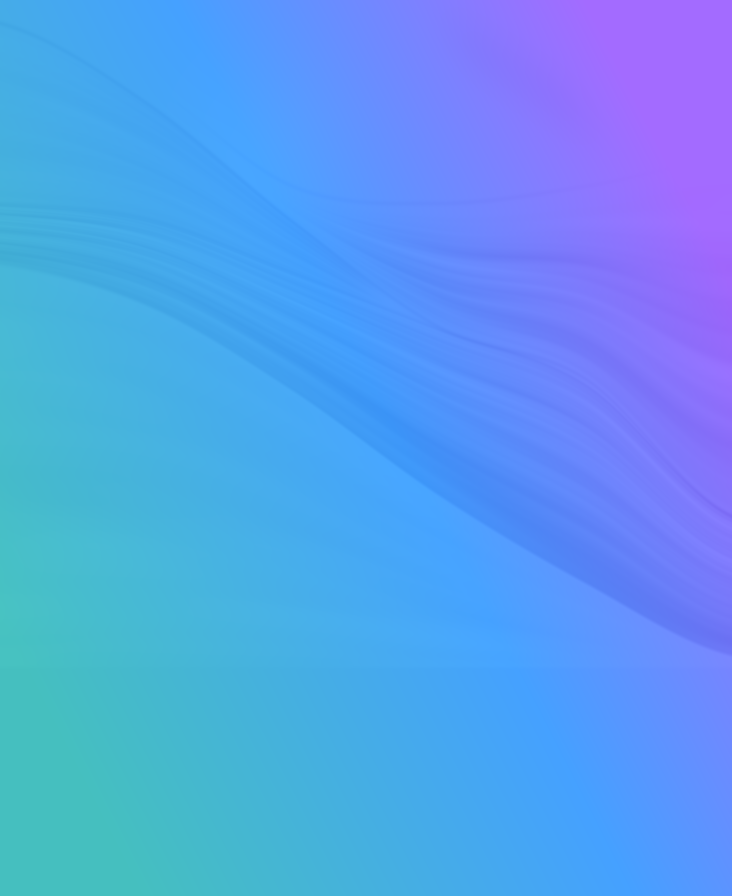
Give the GLSL for this background, as a WebGL 2 fragment shader.

```glsl
#version 300 es
precision highp float;
// Teal, blue and violet diagonal gradient crossed by pinched, silky folds.

#define TEAL vec3(0.27, 0.75, 0.75)
#define BLUE vec3(0.27, 0.63, 1.00)
#define VIOLET vec3(0.64, 0.42, 1.00)
#define SLANT 0.624
#define STRAND_DEPTH 0.022
#define SHADOW_DEPTH 0.045
#define SHEEN 0.014
#define FLOOR_LINE 0.745

uniform vec2 u_resolution;
out vec4 outColor;

// Smooth curve through six evenly spaced heights
float spline(float k[6], float x) {
  float s = clamp(x, 0.0, 1.0) * 5.0;
  int i = min(int(s), 4);
  float t = s - float(i);
  float a = k[max(i - 1, 0)], b = k[i], c = k[i + 1], d = k[min(i + 2, 5)];
  return b + 0.5 * t * (c - a + t * (2.0 * a - 5.0 * b + 4.0 * c - d
       + t * (3.0 * (b - c) + d - a)));
}

// Three-stop diagonal gradient
vec3 gradient(vec2 p) {
  float s = p.x - SLANT * p.y;
  vec3 cool = mix(TEAL, BLUE, clamp((s + 0.43) / 0.67, 0.0, 1.0));
  return mix(cool, VIOLET, clamp((s - 0.24) / 0.56, 0.0, 1.0));
}

// Layered sines across a sheet; layers too fine to resolve fade away
float strands(float v, float count, float x) {
  float sum = 0.0, amp = 0.5, freq = count;
  for (int i = 0; i < 4; i++) {
    float phase = freq * v + 0.25 * sin(x * 5.0 + float(i) * 2.1) + float(i) * 0.37;
    float wave = sin(6.2832 * phase + 0.7 * sin(6.2832 * phase));
    sum += amp * wave * (1.0 - smoothstep(0.15, 0.5, fwidth(phase)));
    freq *= 1.73;
    amp *= 0.68;
  }
  return sum;
}

// Position across a sheet: 0 on its upper edge, 1 on its lower edge
float across(float y, float top, float bottom) {
  return clamp((y - top) / max(bottom - top, 0.004), 0.0, 1.0);
}

// Soft window over a sheet
float window(float y, float top, float bottom, float soft) {
  return smoothstep(top - soft, top + soft, y)
       * (1.0 - smoothstep(bottom - soft, bottom + soft, y));
}

// Thin crease following a curve
float crease(float d, float width) {
  return exp(-d * d / (width * width));
}

void main() {
  vec2 p = gl_FragCoord.xy / u_resolution;
  p.y = 1.0 - p.y;
  float x = p.x, y = p.y;

  // Edges of the folded sheets, measured down from the top
  float ridge = spline(float[6](0.026, 0.115, 0.247, 0.365, 0.423, 0.576), x);
  float waist = spline(float[6](0.228, 0.245, 0.305, 0.368, 0.430, 0.576), x);
  float hem   = spline(float[6](0.297, 0.341, 0.436, 0.553, 0.651, 0.732), x);
  float veil  = spline(float[6](0.020, 0.092, 0.208, 0.227, 0.208, 0.176), x);
  float wing  = spline(float[6](0.026, 0.115, 0.247, 0.360, 0.423, 0.576), x);

  float shade = 0.0;

  // Upper left sheet, narrowing to the pinch
  float v = across(y, ridge, waist);
  float mask = window(y, ridge, waist, 0.003) * (1.0 - smoothstep(0.47, 0.54, x));
  float grain = strands(v, 2.6, x);
  shade += mask * (0.5 * STRAND_DEPTH * grain * (0.4 + x)
         - SHADOW_DEPTH * 0.5 * smoothstep(0.05, 0.45, x) * (1.0 - v * 0.6));

  // Main band, fanning out to the lower right
  v = across(y, waist, hem);
  mask = window(y, waist, hem, 0.003);
  grain = strands(v * (1.6 - 0.6 * v), 3.2, x);
  float body = mix(0.35, 1.0, smoothstep(0.2, 0.7, x));
  float lip = mix(0.3, 1.0, smoothstep(0.3, 0.9, v));
  shade += mask * (STRAND_DEPTH * 0.75 * grain - SHADOW_DEPTH * body * lip);

  // Right wing, its strands spreading from the pinch
  v = across(y, veil, wing);
  mask = window(y, veil, wing, 0.004) * smoothstep(0.34, 0.62, x);
  grain = strands(v, 2.4, x);
  float depth = smoothstep(0.0, 0.5, v);
  shade += mask * depth * (STRAND_DEPTH * grain - SHADOW_DEPTH * 0.45);

  // Broad, faint folds beneath the band
  v = across(y, hem, FLOOR_LINE);
  mask = window(y, hem, FLOOR_LINE, 0.003);
  grain = strands(v, 1.4, x);
  float calm = 1.0 - smoothstep(0.5, 1.0, x);
  shade += mask * SHEEN * (0.6 + 0.55 * grain * calm);

  // Fine creases and a soft glow above the ridge
  float fadeRight = 1.0 - smoothstep(0.6, 1.0, x);
  shade -= 0.018 * crease(y - ridge, 0.003);
  shade -= 0.016 * crease(y - waist, 0.003);
  shade -= 0.012 * crease(y - veil, 0.003) * smoothstep(0.2, 0.4, x) * fadeRight;
  shade += 0.015 * crease(length(p - vec2(0.37, 0.18)), 0.12);

  // Dim top right fold
  float diagonal = y - 0.03 - 0.5 * (x - 0.6);
  shade -= 0.012 * crease(diagonal, 0.035) * window(x, 0.62, 0.80, 0.05);

  vec3 color = gradient(p) + shade * vec3(0.9, 1.15, 0.75);
  outColor = vec4(clamp(color, 0.0, 1.0), 1.0);
}
```
